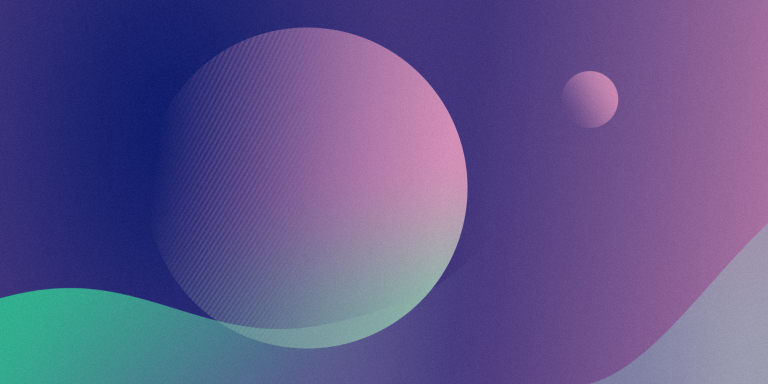
A WebGL 2 fragment shader for this background:

```glsl
#version 300 es
precision highp float;
// Dusk sky with a large translucent planet, a small moon and rolling mint hills.

uniform vec2 u_resolution;
out vec4 fragColor;

// Positions and lengths are in canvas heights.
const vec2 PLANET_POS = vec2(0.7995, 0.5104);
const float PLANET_RADIUS = 0.418;
const vec2 MOON_POS = vec2(1.536, 0.741);
const float MOON_RADIUS = 0.074;
const vec2 SHADOW_POS = vec2(0.44, 0.68);
const float STRIPE_PERIOD = 0.0105;
const float STRIPE_STRENGTH = 0.07;
const float GRAIN_CELLS = 384.0;
const float GRAIN_STRENGTH = 0.03;

const vec3 NAVY = vec3(0.07, 0.12, 0.43);
const vec3 VIOLET = vec3(0.26, 0.21, 0.49);
const vec3 MAUVE = vec3(0.67, 0.45, 0.63);
const vec3 PINK = vec3(0.86, 0.58, 0.73);
const vec3 MINT = vec3(0.56, 0.75, 0.67);
const vec3 GREEN = vec3(0.19, 0.69, 0.56);
const vec3 SLATE = vec3(0.36, 0.34, 0.56);
const vec3 MIST_LOW = vec3(0.49, 0.49, 0.64);
const vec3 MIST_HIGH = vec3(0.61, 0.61, 0.69);

float hash(vec2 cell) {
    vec3 q = fract(cell.xyx * 0.1031);
    q += dot(q, q.yzx + 33.33);
    return fract((q.x + q.y) * q.z);
}

// Coverage of the region where the signed distance is negative.
float fill(float dist) {
    float pixel = 1.0 / u_resolution.y;
    return smoothstep(0.75 * pixel, -0.75 * pixel, dist);
}

vec3 sky(vec2 p) {
    float halo = length((p - SHADOW_POS) * vec2(1.0, 0.6));
    vec3 color = mix(NAVY, VIOLET, smoothstep(0.0, 0.65, halo));
    float dawn = clamp((p.x - 0.12 * (p.y - 0.5) - 1.2) / 0.83, 0.0, 1.0);
    return mix(color, MAUVE, pow(dawn, 1.1));
}

float waveHeight(float x) {
    float rise = max(x - 1.04, 0.0);
    return 0.1965 + 0.0535 * cos(5.743 * (x - 0.182)) + 2.3 * rise * rise;
}

float slopeHeight(float x) {
    return 0.26 + 0.268 * sin(4.2 * (max(x, 1.476) - 1.85));
}

// Fine diagonal lines, slightly bowed, from -1 to 1.
float stripes(vec2 p) {
    float across = dot(p, vec2(0.8, -0.6)) + 0.12 * p.y * p.y;
    return sin(6.2832 * across / STRIPE_PERIOD);
}

void main() {
    vec2 p = gl_FragCoord.xy / u_resolution.y;
    vec3 color = sky(p);

    // Left wave, dissolving into the sky toward the right
    float crest = waveHeight(p.x);
    float wave = fill((p.y - crest) * 0.9);
    float fade = smoothstep(0.0, 1.1, p.x + 0.8 * max(crest - p.y, 0.0));
    float waveAlpha = wave * smoothstep(1.32, 0.85, p.x);
    color = mix(color, mix(GREEN, SLATE, fade), waveAlpha);

    // Right slope
    float slope = fill((p.y - slopeHeight(p.x)) * 0.7);
    vec3 mist = mix(MIST_LOW, MIST_HIGH, smoothstep(1.55, 2.0, p.x));
    mist = mix(mist, MAUVE, 0.22 * smoothstep(0.1, 0.45, p.y));
    color = mix(color, mist, slope);

    // Planet, clear on its left and tinted mint near the ground
    vec2 q = p - PLANET_POS;
    float light = clamp((p.x - 0.12 * q.y - 0.4) / 0.76, 0.0, 1.0);
    float alpha = pow(light, 0.88) * 0.94;
    float lineFade = smoothstep(0.0, 0.2, light) * smoothstep(0.65, 0.2, light);
    alpha += STRIPE_STRENGTH * lineFade * stripes(p);
    float ground = smoothstep(0.56, 0.1, p.y - 0.15 * q.x);
    vec3 glow = mix(PINK, MINT, max(ground, 0.95 * wave));
    color = mix(color, glow, alpha * fill(length(q) - PLANET_RADIUS));

    // Moon, lit from the upper right
    vec2 m = (p - MOON_POS) / MOON_RADIUS;
    float moonLight = smoothstep(-1.15, 1.0, dot(m, vec2(0.86, 0.5)));
    float moon = fill((length(m) - 1.0) * MOON_RADIUS);
    color = mix(color, PINK, 0.82 * moonLight * moon);

    // Film grain
    color += GRAIN_STRENGTH * (hash(floor(p * GRAIN_CELLS)) - 0.5);
    fragColor = vec4(color, 1.0);
}
```
